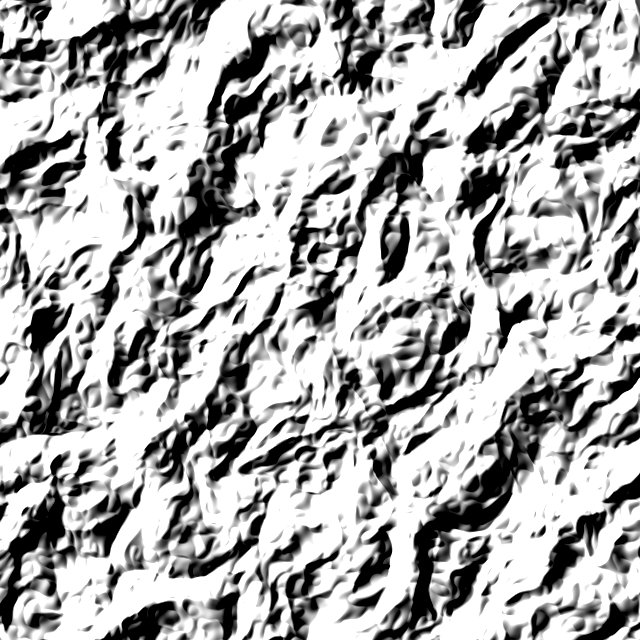
Reproduce this texture map procedurally as a Shadertoy shader.

```glsl
// Shaded relief of rugged mountains, lit steeply from the upper left.
// A warped sum of creased gradient noise, slightly stretched along the ranges,
// gives the height; its slope toward the light becomes a hard grey tone.

const float TAU = 6.2831853;
const float RANGE_ANGLE = 1.12;   // direction the ridges run in
const float LIGHT_ANGLE = 2.45;   // direction the light comes from
const float STRETCH = 0.84;       // frequency along the ridges / across them
const float BASE_FREQ = 5.2;      // largest landforms per canvas height
const float LACUNARITY = 2.07;    // frequency ratio of successive octaves
const float SLOPE_STEP = 0.0028;  // half width of the slope sample
const float MID_TONE = 0.89;      // brightness of level ground
const float CONTRAST = 0.95;

mat2 rotation(float angle) {
    float c = cos(angle), s = sin(angle);
    return mat2(c, s, -s, c);
}

vec2 unitVector(float angle) {
    return vec2(cos(angle), sin(angle));
}

// Integer hash of a lattice cell, giving 0 to 1
float hash(ivec2 cell) {
    uvec2 q = uvec2(cell) * uvec2(1597334677u, 3812015801u);
    uint n = (q.x ^ q.y) * 1597334677u;
    n = (n ^ (n >> 15)) * 2246822519u;
    n ^= n >> 13;
    return float(n >> 8) / 16777216.0;
}

float cornerRamp(ivec2 cell, ivec2 corner, vec2 f) {
    return dot(unitVector(TAU * hash(cell + corner)), f - vec2(corner));
}

// Gradient noise, about -0.7 to 0.7
float gradientNoise(vec2 p) {
    ivec2 cell = ivec2(floor(p));
    vec2 f = fract(p);
    vec2 u = f * f * f * (f * (f * 6.0 - 15.0) + 10.0);
    float low = mix(cornerRamp(cell, ivec2(0, 0), f),
                    cornerRamp(cell, ivec2(1, 0), f), u.x);
    float high = mix(cornerRamp(cell, ivec2(0, 1), f),
                     cornerRamp(cell, ivec2(1, 1), f), u.x);
    return mix(low, high, u.y);
}

// Absolute value with a slightly rounded crease
float crease(float n, float roundness) {
    return sqrt(n * n + roundness * roundness);
}

vec2 warp(vec2 p, float freq, float amount) {
    vec2 q = p * freq;
    return p + amount * vec2(gradientNoise(q + 13.7), gradientNoise(q + 71.3));
}

// Terrain height: each octave's weight is its share of the slope
float terrain(vec2 p) {
    p = warp(warp(p, 6.0, 0.025), 25.0, 0.006);
    vec2 q = rotation(-RANGE_ANGLE) * p;
    q *= vec2(STRETCH, 1.0) * BASE_FREQ;

    vec4 slopeWeight = vec4(0.75, 0.92, 0.80, 0.62);
    mat2 turn = rotation(0.65);
    float freq = BASE_FREQ;
    float side = -1.0;  // alternate sharp ridges and sharp valleys
    float height = 0.0;
    for (int i = 0; i < 4; i++) {
        float n = gradientNoise(q + 31.7 * float(i + 1));
        height += side * slopeWeight[i] / freq * crease(n, 0.012);
        q = turn * q * LACUNARITY;
        freq *= LACUNARITY;
        side = -side;
    }
    return height;
}

// Rise of the ground away from the light, so lit faces are positive
float slopeToLight(vec2 p, vec2 light, float stepSize) {
    vec2 d = light * stepSize;
    return (terrain(p - d) - terrain(p + d)) / (2.0 * stepSize);
}

void mainImage(out vec4 fragColor, in vec2 fragCoord) {
    vec2 p = fragCoord / iResolution.y;
    float slope = slopeToLight(p, unitVector(LIGHT_ANGLE), SLOPE_STEP);
    float tone = clamp(MID_TONE + CONTRAST * slope, 0.0, 1.0);
    fragColor = vec4(vec3(tone), 1.0);
}
```
